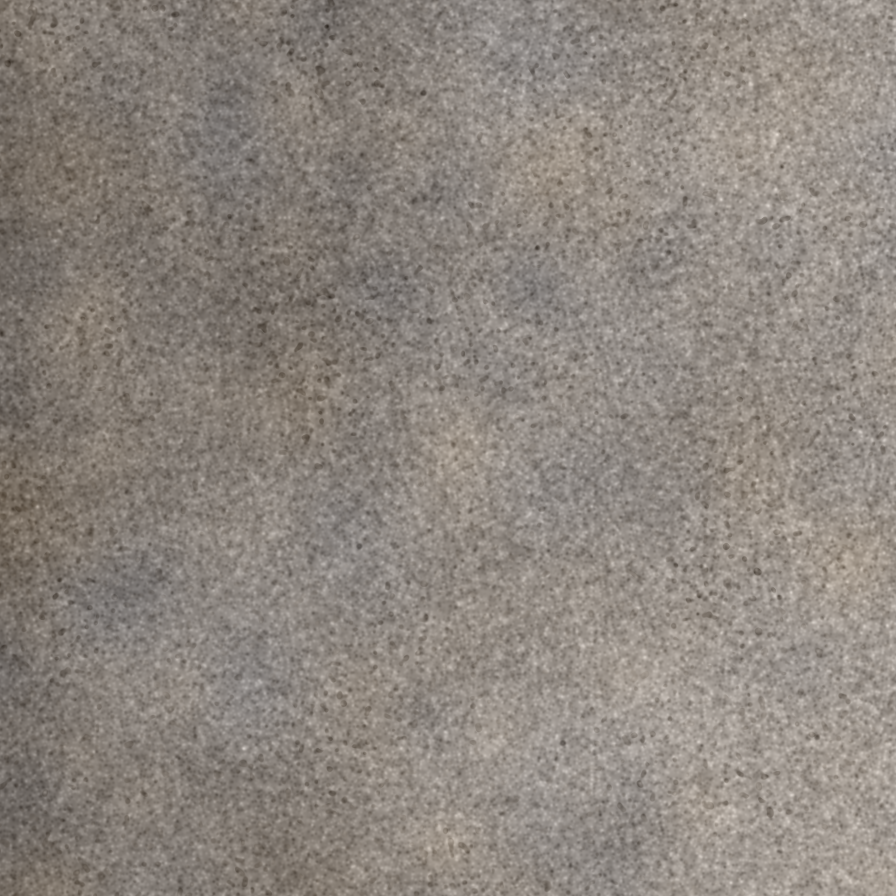
Write a Shadertoy shader that draws this texture.

```glsl
// Worn grey-beige stone: a soft side light, cloudy stains, fine sandy grain
// and clustered dark pits. Every layer is cellular noise, a sum of soft
// round spots with random weights, taken at a different scale.

#define GRAIN_SCALE 175.0
#define FINE_SCALE 270.0
#define PIT_SCALE 145.0
#define GRAIN_CONTRAST 0.031
#define FINE_CONTRAST 0.033
#define PIT_DEPTH 0.10
#define STAIN_CONTRAST 0.018
#define LIGHT_LEFT 0.442
#define LIGHT_RIGHT 0.582
#define STONE_TINT vec3(0.028, 0.0, -0.026)
#define WARM_SHIFT vec3(0.007, 0.001, -0.008)

vec3 hash3(vec2 cell) {
    vec3 q = fract(cell.xyx * vec3(0.1031, 0.1030, 0.0973));
    q += dot(q, q.yxz + 33.33);
    return fract((q.xxy + q.yzz) * q.zyx);
}

// Signed cellular noise with mean 0 and a spread of about 1.
float spots(vec2 p) {
    vec2 cell = floor(p);
    float sum = 0.0;
    for (int y = -1; y <= 1; y++) {
        for (int x = -1; x <= 1; x++) {
            vec2 neighbour = cell + vec2(x, y);
            vec3 rnd = hash3(neighbour + 17.0);
            vec2 toSpot = neighbour + rnd.xy - p;
            sum += (rnd.z - 0.5) * exp(-4.0 * dot(toSpot, toSpot));
        }
    }
    return 5.5 * sum;
}

// Rare, tiny, isolated dark specks.
float specks(vec2 p) {
    vec2 grid = p * 14.0;
    vec3 rnd = hash3(floor(grid) + 71.0);
    float dist = length(fract(grid) - 0.2 - 0.6 * rnd.xy);
    return step(0.96, rnd.z) * (1.0 - smoothstep(0.02, 0.065, dist));
}

void mainImage(out vec4 fragColor, in vec2 fragCoord) {
    vec2 uv = fragCoord / iResolution.xy;
    vec2 p = fragCoord / iResolution.y;

    // Side light, strongest at the lower right, with a dim left edge
    float tone = mix(LIGHT_LEFT, LIGHT_RIGHT, uv.x);
    tone += 0.05 * uv.x * (1.0 - uv.y);
    tone -= 0.03 * (1.0 - smoothstep(0.0, 0.08, uv.x));

    // Cloudy stains at three sizes
    float cloud = spots(p * 5.0 + 3.7);
    float patches = spots(p * 13.0 + 41.3);
    float mottle = spots(p * 36.0 + 90.1);
    tone += STAIN_CONTRAST * (cloud + 0.6 * patches + 0.55 * mottle);

    // Sandy grain, a little crisper toward the light
    float grain = GRAIN_CONTRAST * spots(p * GRAIN_SCALE + 7.2);
    grain += FINE_CONTRAST * spots(p * FINE_SCALE + 150.6);
    tone += grain * mix(0.9, 1.1, uv.x);

    // Dark pits, gathered into loose clusters
    float cluster = smoothstep(-0.8, 1.4, spots(p * 9.0 + 63.5) + 0.5 * mottle);
    float pit = smoothstep(0.6, 2.2, spots(p * PIT_SCALE + 211.4));
    tone -= PIT_DEPTH * pit * mix(0.3, 1.3, cluster);
    tone -= 0.2 * specks(p);

    // Warm grey stone with faint shifts between beige and cool grey
    float warmth = 0.7 * spots(p * 7.0 + 120.8) + 0.4 * patches + 0.5 * pit;
    vec3 colour = vec3(tone) + STONE_TINT + WARM_SHIFT * warmth;
    fragColor = vec4(clamp(colour, 0.0, 1.0), 1.0);
}
```
